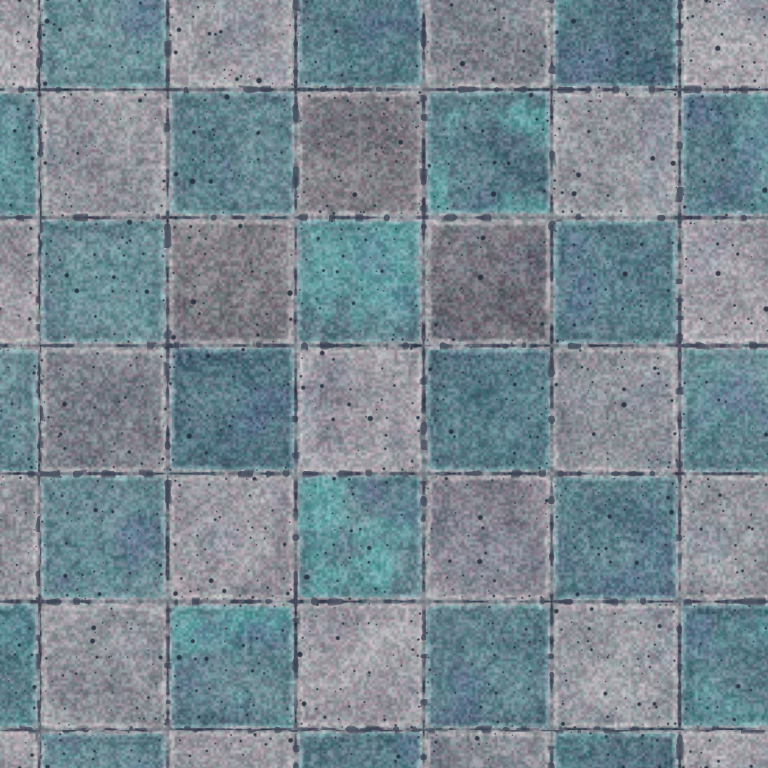
This texture is drawn by a Shadertoy shader. Its source:

```glsl
const float TILES = 6.0;
const vec2 GRID_OFFSET = vec2(0.31, 0.30);

const vec3 GREY_DARK = vec3(0.47, 0.48, 0.52);
const vec3 GREY_LIGHT = vec3(0.66, 0.66, 0.68);
const vec3 TEAL_DARK = vec3(0.31, 0.42, 0.48);
const vec3 TEAL_LIGHT = vec3(0.44, 0.56, 0.59);
const vec3 GLAZE = vec3(0.40, 0.65, 0.66);
const vec3 BLUE_STAIN = vec3(0.36, 0.43, 0.56);
const vec3 GROUT = vec3(0.59, 0.61, 0.63);
const vec3 CRACK = vec3(0.24, 0.27, 0.34);
const vec3 PIT = vec3(0.13, 0.17, 0.23);

float hash(vec2 p) {
    vec3 q = fract(p.xyx * 0.1031);
    q += dot(q, q.yzx + 33.33);
    return fract((q.x + q.y) * q.z);
}

vec2 hash2(vec2 p) {
    return vec2(hash(p), hash(p + 71.0));
}

float noise(vec2 p) {
    vec2 i = floor(p), f = fract(p);
    f = f * f * (3.0 - 2.0 * f);
    return mix(mix(hash(i), hash(i + vec2(1, 0)), f.x),
               mix(hash(i + vec2(0, 1)), hash(i + vec2(1, 1)), f.x), f.y);
}

float fbm(vec2 p) {
    float sum = 0.0, amp = 0.5;
    for (int i = 0; i < 4; i++) {
        sum += amp * noise(p);
        p = p * 2.03 + 19.0;
        amp *= 0.5;
    }
    return sum / 0.9375;
}

float roundBox(vec2 p, vec2 halfSize, float radius) {
    vec2 q = abs(p) - halfSize + radius;
    return length(max(q, 0.0)) + min(max(q.x, q.y), 0.0) - radius;
}

// Sparse round holes, at most one per cell of a jittered grid
float pits(vec2 p, float scale, float density, float pixel) {
    vec2 cell = floor(p * scale);
    vec2 center = 0.25 + 0.5 * hash2(cell + 13.0);
    float radius = mix(0.06, 0.17, pow(hash(cell + 37.0), 3.0));
    float d = length(fract(p * scale) - center) - radius;
    float soft = pixel * scale;
    return step(hash(cell + 5.0), density) * smoothstep(soft, -soft, d);
}

// Glazed surface: even cells grey, odd cells teal
vec3 tileColor(vec2 p, vec2 id, float isTeal) {
    float tone = hash(id + 3.0);
    float cloud = fbm(p * 3.0 + 40.0);
    float shade = clamp(0.5 + 0.7 * (tone - 0.5) + 1.3 * (cloud - 0.5), 0.0, 1.0);
    vec3 grey = mix(GREY_DARK, GREY_LIGHT, shade);
    grey += vec3(0.025, 0.0, 0.008) * (hash(id + 9.0) - 0.4);
    grey *= 1.0 - 0.16 * step(0.9, hash(id + 21.0));
    vec3 teal = mix(TEAL_DARK, TEAL_LIGHT, shade);
    float glazed = smoothstep(0.5, 0.95, hash(id + 15.0));
    teal = mix(teal, GLAZE, (0.15 + 0.75 * glazed) * smoothstep(0.38, 0.68, fbm(p * 2.3 + 90.0)));
    vec3 col = mix(grey, teal, isTeal);
    float stain = smoothstep(0.55, 0.8, fbm(p * 2.7 + 160.0));
    return mix(col, BLUE_STAIN, stain * mix(0.2, 0.5, isTeal));
}

// Fine mineral speckle with a slight colour shift
vec3 grain(vec2 p) {
    float fine = noise(p * 46.0) + 0.6 * noise(p * 23.0 + 50.0) - 0.8;
    float tint = noise(p * 34.0 + 120.0) - 0.5;
    return 0.17 * fine + tint * vec3(0.09, -0.02, 0.02);
}

void mainImage(out vec4 fragColor, in vec2 fragCoord) {
    float pixel = TILES / iResolution.y;
    vec2 p = mod(fragCoord / iResolution.y * TILES - GRID_OFFSET, TILES);
    vec2 id = floor(p);
    vec2 local = fract(p) - 0.5;
    float isTeal = mod(id.x + id.y, 2.0);

    // Uneven hand-cut tile outline
    vec2 shift = (hash2(id + 2.0) - 0.5) * 0.016;
    float wobble = (fbm(p * 13.0) - 0.5) * 0.035;
    float d = roundBox(local - shift, vec2(0.469), 0.03) + wobble;
    float inside = smoothstep(pixel, -pixel, d);

    // Joint with a broken dark seam
    float joint = 0.5 - max(abs(local.x), abs(local.y));
    float seam = smoothstep(0.013 + pixel, 0.013 - pixel, joint + wobble * 0.7);
    float broken = smoothstep(0.36, 0.62, noise(p * 9.0 + 200.0));
    vec3 grout = GROUT + 0.22 * (fbm(p * 20.0 + 30.0) - 0.5);
    grout = mix(grout, CRACK, seam * mix(0.25, 0.9, broken));

    // Surface, pale worn rim and grime just inside it
    vec3 col = mix(grout, tileColor(p, id, isTeal), inside);
    float rim = exp(-pow((d + 0.008) / 0.017, 2.0));
    vec3 rimColor = mix(vec3(0.75, 0.73, 0.74), vec3(0.58, 0.73, 0.76), isTeal);
    col = mix(col, rimColor, rim * mix(0.25, 0.9, noise(p * 11.0 + 70.0)));
    col *= 1.0 - 0.07 * inside * smoothstep(-0.13, -0.03, d) * isTeal;

    // Speckle, pinholes and larger chips along the joints
    col += grain(p);
    float holes = max(pits(p, 8.0, 0.22, pixel), pits(p + 31.0, 15.0, 0.12, pixel));
    col = mix(col, PIT, 0.85 * holes);
    float chips = smoothstep(0.72, 0.8, noise(p * 14.0 + 300.0)) * smoothstep(0.045, 0.015, joint);
    col = mix(col, CRACK, 0.75 * chips);

    fragColor = vec4(clamp(col, 0.0, 1.0), 1.0);
}
```
